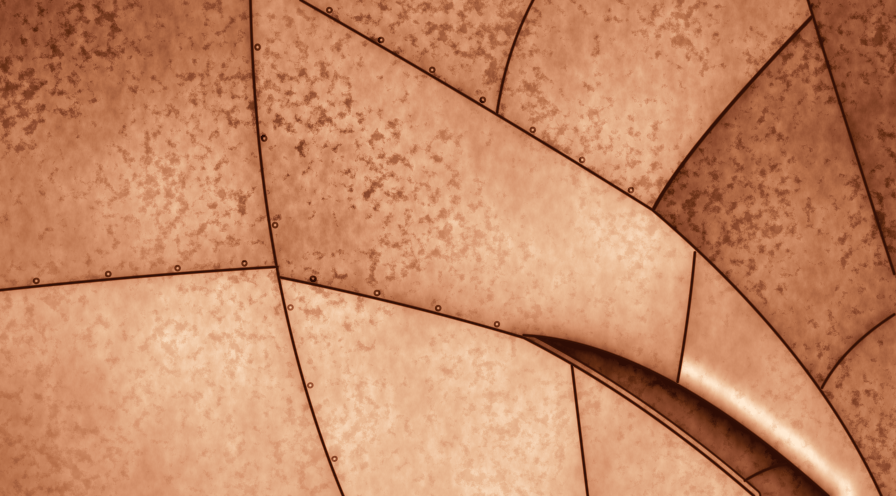
Give the GLSL for this texture, as a Shadertoy shader.

```glsl
// Riveted copper cladding: large curved plates meeting along dark seams.
// Seams are quadratic Beziers whose signed distances also select the plates;
// a tone value gathers light, patina noise and seam shade, then picks a colour.
#define SEAM_WIDTH 0.0027
#define SEAM_SHADE 0.9
#define SHADE_REACH 0.014
#define RIVET_RADIUS 0.0068
#define RIVET_OFFSET 0.011
#define PLATE_CONTRAST 1.4
#define BLOTCH_SCALE 4.5
#define BLOTCH_AMOUNT 1.0
#define GRAIN_SCALE 42.0
#define GRAIN_AMOUNT 0.9
#define PATINA_AMOUNT 2.3
#define RIM_GLOW 1.4

vec2 hashGradient(vec2 cell) {
    vec3 h = fract(cell.xyx * vec3(0.1031, 0.1030, 0.0973));
    h += dot(h, h.yzx + 33.33);
    float angle = 6.2832 * fract((h.x + h.y) * h.z);
    return vec2(cos(angle), sin(angle));
}
float gradientNoise(vec2 p) {
    vec2 i = floor(p), f = fract(p), o = vec2(1, 0);
    vec2 w = f * f * f * (f * (f * 6.0 - 15.0) + 10.0);
    float low = mix(dot(hashGradient(i), f), dot(hashGradient(i + o), f - o), w.x);
    float high = mix(dot(hashGradient(i + o.yx), f - o.yx), dot(hashGradient(i + 1.0), f - 1.0), w.x);
    return mix(low, high, w.y);
}
float fbm(vec2 p) {
    float sum = 0.0, amp = 0.6;
    for (int i = 0; i < 4; i++) {
        sum += amp * gradientNoise(p);
        p = mat2(1.6, 1.2, -1.2, 1.6) * p + 7.3;
        amp *= 0.58;
    }
    return sum;
}
// Bezier: x = distance (positive on the left of travel), y = t, z = chord
vec3 seam(vec2 p, mat3x2 b) {
    vec2 chord = b[2] - b[0], bend = b[0] - 2.0 * b[1] + b[2], q, dir;
    float t = clamp(dot(p - b[0], chord) / dot(chord, chord), 0.0, 1.0);
    for (int i = 0; i < 6; i++) {
        q = b[0] + t * (2.0 * (b[1] - b[0]) + t * bend);
        dir = 2.0 * (b[1] - b[0] + t * bend);
        if (i < 5) t = clamp(t + dot(p - q, dir) / dot(dir, dir), 0.0, 1.0);
    }
    float side = dir.x * (p.y - q.y) - dir.y * (p.x - q.x);
    return vec3(length(p - q) * (side < 0.0 ? -1.0 : 1.0), t, length(chord));
}
vec3 nearest(vec3 s, vec3 r) { return abs(s.x) < abs(r.x) ? s : r; }
float glow(vec2 p, vec4 spot) {
    vec2 q = (p - spot.xy) / spot.zw;
    return exp(-dot(q, q));
}
float side(vec3 s) {
    float px = 1.0 / iResolution.y;
    return smoothstep(-px, px, s.x);
}
// Row of studs beside a seam: dark ring around a small pale head
float rivets(vec3 s, float count) {
    float along = (fract(s.y * count) - 0.5) * s.z / count;
    float r = length(vec2(along, s.x - RIVET_OFFSET)) / RIVET_RADIUS;
    return (1.0 - smoothstep(0.75, 1.2, r)) * mix(0.8, -2.4, smoothstep(0.1, 0.6, r));
}
vec3 copper(float tone) {
    vec3 ramp[7] = vec3[7](vec3(0.18, 0.05, 0.02), vec3(0.38, 0.17, 0.07),
        vec3(0.55, 0.29, 0.18), vec3(0.72, 0.44, 0.29), vec3(0.84, 0.58, 0.43),
        vec3(0.92, 0.73, 0.58), vec3(1.0, 0.91, 0.81));
    vec3 colour = ramp[0];
    for (int i = 1; i < 7; i++) colour = mix(colour, ramp[i], clamp(tone - float(i - 1), 0.0, 1.0));
    return colour;
}
void mainImage(out vec4 fragColor, in vec2 fragCoord) {
    vec2 p = fragCoord / iResolution.y;
    float px = 1.0 / iResolution.y;
    // Seams
    vec3 arcHigh = seam(p, mat3x2(.606, 1, .975, .79, 1.315, .577));
    vec3 arc = nearest(arcHigh, seam(p, mat3x2(1.315, .577, 1.64, .301, 1.777, 0)));
    vec3 spine = seam(p, mat3x2(.505, 1, .518, .42, .692, 0));
    vec3 ledge = seam(p, mat3x2(0, .415, .3, .447, .559, .462));
    vec3 belly = seam(p, mat3x2(.563, .441, .83, .387, 1.056, .319));
    vec3 lip = seam(p, mat3x2(1.056, .319, 1.29, .2, 1.52, 0));
    vec3 rim = seam(p, mat3x2(1.056, .324, 1.325, .31, 1.67, 0));
    vec3 cowl = seam(p, mat3x2(1.401, .491, 1.39, .366, 1.366, .23));
    vec3 crown = seam(p, mat3x2(1.075, 1, 1.02, .895, 1.002, .772));
    vec3 rib = seam(p, mat3x2(1.638, .967, 1.38, .7, 1.317, .577));
    vec3 edge = seam(p, mat3x2(1.629, 1, 1.69, .8, 1.803, .448));
    vec3 hook = seam(p, mat3x2(1.803, .366, 1.7, .3, 1.657, .218));
    vec3 post = seam(p, mat3x2(1.153, .264, 1.169, .131, 1.185, 0));
    vec3 tie = seam(p, mat3x2(1.502, .031, 1.54, .055, 1.585, .066));
    vec3 under = nearest(belly, lip);
    // Light on each plate
    float upperLeft = 3.4 + 0.8 * glow(p, vec4(.36, .62, .25, .2)) - 0.9 * glow(p, vec4(0, 1, .4, .25));
    float lowerLeft = 4.1 + 0.6 * glow(p, vec4(.4, .3, .28, .25)) - 1.0 * glow(p, vec4(0, 0, .25, .3));
    float middle = 3.7 + glow(p, vec4(1.2, .5, .4, .22)) + 0.4 * glow(p, vec4(.8, .8, .15, .15));
    middle -= 0.9 * exp(-abs(rim.x) / 0.025) + 0.4 * exp(-abs(under.x) / 0.05);
    float shell = 4.0 + RIM_GLOW * glow(vec2(rim.x), vec4(.038, .038, .03, .03)) - 1.1 * exp(-abs(rim.x) / 0.012);
    float base = mix(4.6, 4.3, side(post));
    float hollow = 1.4 + 1.3 * smoothstep(0.0, 0.07, -rim.x) + 1.2 * (1.0 - smoothstep(0.009, 0.013, lip.x));
    float outer = mix(3.6, 3.5 + 0.9 * glow(p, vec4(1.27, .76, .2, .18)), side(crown));
    float fan = 2.9 + 0.6 * glow(p, vec4(1.6, .46, .15, .2)) - 0.4 * glow(p, vec4(1.36, .6, .12, .12));
    outer = mix(mix(mix(outer, fan, side(rib)), 2.6, side(edge)), 3.2, side(hook));
    // Plates joined across their seams
    float above = side(arc);
    float inner = mix(base, mix(middle, shell, side(cowl)), side(under));
    inner = mix(inner, hollow, side(under) * side(-rim));
    float tone = mix(mix(lowerLeft, upperLeft, side(ledge)), mix(inner, outer, above), side(spine));
    tone = 3.95 + PLATE_CONTRAST * (tone - 3.8);
    // Patina: broad blotches, drips, fine grain and dark flecks
    float wear = 0.25 + 0.75 * glow(p, vec4(.66, .64, .25, .28)) + 0.3 * above + 0.4 * glow(p, vec4(.1, .85, .35, .3));
    float blotch = fbm(p * BLOTCH_SCALE) + 0.45 * fbm(p * vec2(15, 4) + 3.0);
    float grain = fbm(p * GRAIN_SCALE * vec2(1.1, 0.8) + 11.0);
    float fleck = smoothstep(0.0, 0.45, fbm(p * GRAIN_SCALE + 40.0) + 0.6 * blotch);
    tone += BLOTCH_AMOUNT * blotch + GRAIN_AMOUNT * grain * (0.4 + wear) - PATINA_AMOUNT * wear * fleck;
    // Seam lines, shade beside them and rivets
    float d = min(min(abs(arc.x), abs(spine.x)), min(abs(ledge.x), abs(under.x)));
    d = min(d, min(min(abs(rim.x), abs(cowl.x)), min(abs(crown.x), abs(rib.x) - 0.001)));
    d = min(d, min(min(abs(edge.x), abs(hook.x)), min(abs(post.x), abs(tie.x))));
    if (lip.y > 0.03) d = min(d, abs(lip.x - 0.013) + 0.001);
    tone -= SEAM_SHADE * exp(-max(d, 0.0) / SHADE_REACH);
    tone += rivets(arcHigh, 7.0) + rivets(spine, 6.0) + rivets(ledge, 4.0) + rivets(belly, 4.0);
    tone = mix(0.1, tone, smoothstep(SEAM_WIDTH - px, SEAM_WIDTH + px, d));
    fragColor = vec4(copper(tone), 1.0);
}
```
